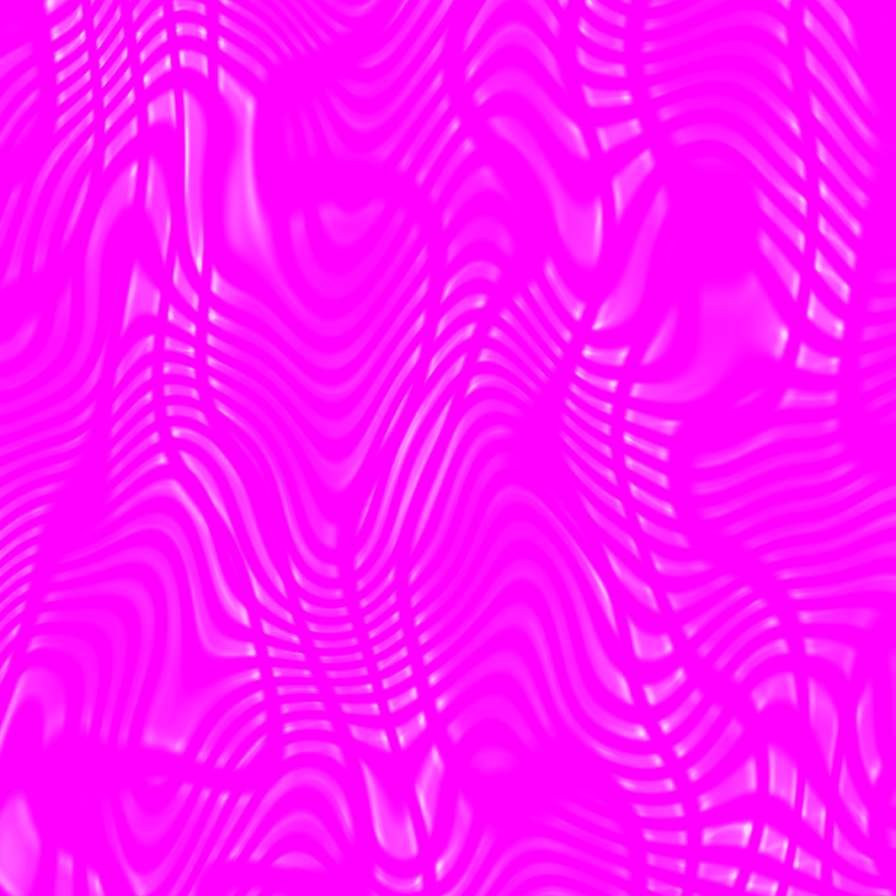
Reproduce this background procedurally as a WebGL 2 fragment shader.

```glsl
#version 300 es
precision highp float;

#define COLUMNS 9.0
#define COLUMN_WARP 2.6
#define COLUMN_SCALE vec2(4.6, 2.6)
#define ROWS 24.0
#define ROW_WARP 6.5
#define ROW_SCALE vec2(4.8, 3.0)
#define BODY_GLOW 0.22
#define END_GLOW 0.22
#define STREAK_GLOW 0.30

uniform vec2 u_resolution;
out vec4 outColor;

const vec3 MAGENTA = vec3(1.0, 0.0, 1.0);
const vec3 WHITE = vec3(1.0);

float hash(vec2 p) {
    vec3 q = fract(vec3(p.xyx) * 0.1031);
    q += dot(q, q.yzx + 33.33);
    return fract((q.x + q.y) * q.z);
}

// Dot product with a random unit direction at a lattice corner
float corner(vec2 cell, vec2 offset) {
    float angle = 6.28318 * hash(cell);
    return dot(vec2(cos(angle), sin(angle)), offset);
}

// Smooth gradient noise, about -0.7 to 0.7
float noise(vec2 p) {
    vec2 i = floor(p), f = fract(p);
    vec2 w = f * f * f * (f * (f * 6.0 - 15.0) + 10.0);
    vec2 e = vec2(1.0, 0.0);
    float low = mix(corner(i, f), corner(i + e.xy, f - e.xy), w.x);
    float high = mix(corner(i + e.yx, f - e.yx), corner(i + e.xx, f - e.xx), w.x);
    return mix(low, high, w.y);
}

// Warped grid coordinates: x counts columns, y counts rows
vec2 warpedGrid(vec2 p) {
    float column = COLUMNS * p.x + COLUMN_WARP * noise(p * COLUMN_SCALE + 17.3);
    float sway = ROW_WARP * mix(1.25, 0.75, smoothstep(0.5, 0.8, p.x));
    float row = ROWS * p.y + sway * noise(p * ROW_SCALE + 41.7);
    return vec2(column, row);
}

void main() {
    vec2 p = gl_FragCoord.xy / u_resolution;
    vec2 grid = warpedGrid(p);

    // Local compression of the grid
    const float STEP = 0.002;
    vec2 dx = (warpedGrid(p + vec2(STEP, 0.0)) - grid) / STEP;
    vec2 dy = (warpedGrid(p + vec2(0.0, STEP)) - grid) / STEP;
    vec2 density = sqrt(dx * dx + dy * dy);

    // Soft rows, cut by gaps between columns
    vec2 cell = fract(grid);
    vec2 edge = min(cell, 1.0 - cell);
    float band = smoothstep(0.17, 0.36, edge.y);
    float inside = smoothstep(0.08, 0.20, edge.x);
    float ends = 1.0 - smoothstep(0.17, 0.33, edge.x);

    // Thin highlights slanting across each cell
    float wander = 0.5 + 0.3 * (cell.x - 0.5) + 0.4 * noise(grid * vec2(1.3, 0.6) + 5.1);
    float streak = exp(-pow((cell.y - wander) / 0.09, 2.0));
    streak *= smoothstep(-0.3, 0.35, noise(grid * vec2(1.7, 0.9) + 63.0));
    streak *= 0.5 + 0.8 * ends;

    // Compressed columns glow, very tight rows fade
    float strength = mix(0.36, 1.25, smoothstep(2.0, 19.0, density.x));
    strength /= 1.0 + pow(density.y / 110.0, 2.0);
    strength *= 0.95 + 0.8 * noise(p * 6.0 + 90.0);

    float glow = band * (BODY_GLOW + END_GLOW * ends + STREAK_GLOW * streak);
    glow *= inside * strength;
    outColor = vec4(mix(MAGENTA, WHITE, clamp(glow, 0.0, 0.8)), 1.0);
}
```
